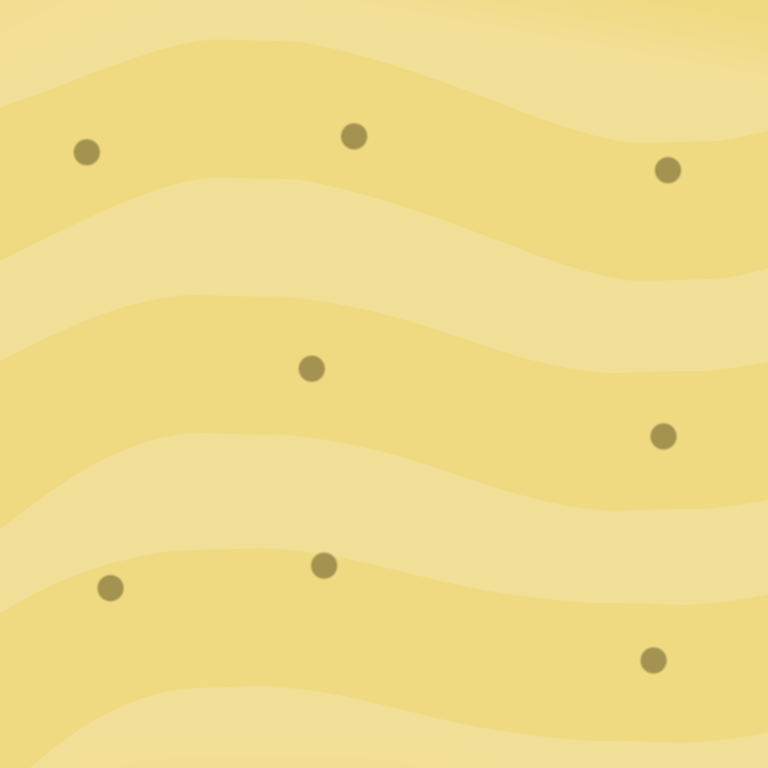
Reproduce this texture procedurally as a three.js fragment shader.

```glsl
// Pale sand with wavy two-tone bands and a few scattered soft brown pebbles.
varying vec2 vUv;

vec2 hash2(vec2 cell) {
  vec2 q = vec2(dot(cell, vec2(127.1, 311.7)), dot(cell, vec2(269.5, 183.3)));
  return fract(sin(q) * 437.585);
}

// Flat-topped wave: -1 at the crest, +1 in the trough (y points down).
float duneWave(float x, float crest) {
  return clamp(-1.06 * cos(6.2832 * (x - crest) / 1.1), -1.0, 1.0);
}

// Coverage of one dark band, counted from the top.
float duneBand(vec2 p, float k) {
  float wave = (0.065 - 0.0143 * k) * duneWave(p.x, 0.33 - 0.025 * k);
  float wobble = 0.002 * sin(17.0 * p.x + 2.0 * k);
  float leftDip = pow(max(1.0 - p.x / 0.27, 0.0), 2.0);
  float top = 0.1185 + 0.316 * k + wave + wobble + 0.024 * k * leftDip;
  float bottom = top + 0.18 + (0.02 + 0.02 * k) * leftDip;
  float soft = 0.0015;
  return smoothstep(top - soft, top + soft, p.y)
       * (1.0 - smoothstep(bottom - soft, bottom + soft, p.y));
}

// Gentle blend into the darker sand near the upper corners and lower edge.
float edgeFade(vec2 p) {
  float right = 1.0 - smoothstep(-0.1, 0.02, p.y - 0.18 * (p.x - 0.4));
  float left = 0.4 * (1.0 - smoothstep(-0.1, 0.15, p.y + 0.5 * p.x));
  float low = 0.3 * smoothstep(0.95, 1.02, p.y)
            * (1.0 - smoothstep(0.1, 0.35, abs(p.x - 0.35)));
  return max(right, max(left, low));
}

// Pebbles on a jittered 3 by 3 grid with one cell left empty.
float pebbles(vec2 p) {
  float cover = 0.0;
  for (int j = 0; j < 3; j++) {
    for (int i = 0; i < 3; i++) {
      vec2 cell = vec2(float(i), float(j));
      if (i == 0 && j == 1) continue;
      vec2 center = (cell + 0.5 + 0.6 * (hash2(cell + 3.0) - 0.5)) / 3.0;
      float d = length(p - center);
      cover = max(cover, 1.0 - smoothstep(0.0145, 0.0195, d));
    }
  }
  return cover;
}

void main() {
  vec2 p = vec2(vUv.x, 1.0 - vUv.y);
  vec3 lightSand = vec3(0.949, 0.875, 0.592);
  vec3 darkSand = vec3(0.938, 0.855, 0.506);
  vec3 pebbleShade = vec3(0.15, 0.11, 0.0);

  float dark = edgeFade(p);
  for (int k = 0; k < 3; k++) {
    dark = max(dark, duneBand(p, float(k)));
  }

  vec3 color = mix(lightSand, darkSand, dark);
  color = mix(color, pebbleShade, 0.38 * pebbles(p));
  gl_FragColor = vec4(color, 1.0);
}
```
